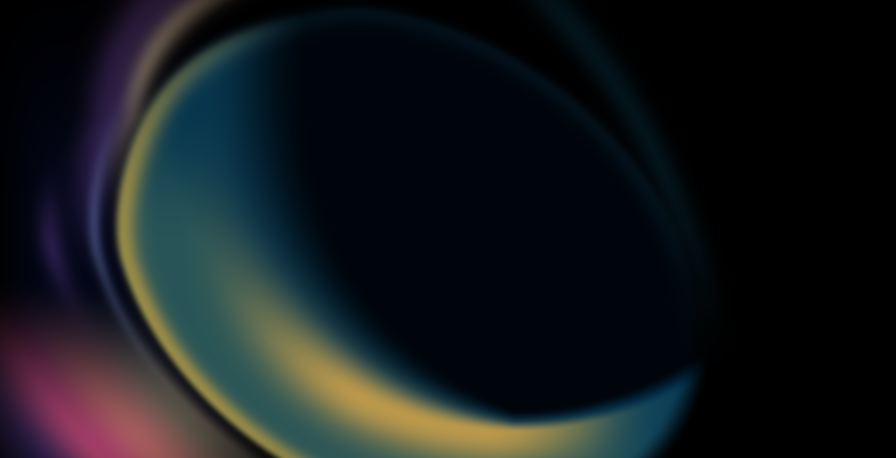
A WebGL 1 fragment shader for this background:

```glsl
precision highp float;
// A dark tilted lens with a glowing rim, lit from the lower left.
// An ellipse field shapes the rim and outer haze; an offset circle shapes
// the inner crescent. Soft bands of both fields are tinted and layered.

uniform vec2 u_resolution;

// Geometry, in units of canvas height
const vec2 LENS_CENTER = vec2(0.885, 0.426);
const vec2 LENS_AXIS = vec2(0.846, -0.533);
const vec2 LENS_RADII = vec2(0.684, 0.505);
const vec2 SHADE_CENTER = vec2(1.122, 0.834);
const float SHADE_RADIUS = 0.778;
const vec2 LIGHT_DIR = vec2(-0.94, -0.34);
const vec2 DENT_DIR = vec2(-0.75, 0.66);
const float DENT_DEPTH = 0.05;

// Palette
const vec3 VOID_BLUE = vec3(0.0, 0.02, 0.043);
const vec3 DEEP_BLUE = vec3(0.0, 0.19, 0.30);
const vec3 TEAL = vec3(0.16, 0.33, 0.34);
const vec3 GOLD = vec3(0.76, 0.61, 0.29);
const vec3 RIM_GOLD = vec3(0.64, 0.56, 0.27);
const vec3 RIM_COOL = vec3(0.015, 0.10, 0.135);
const vec3 OLIVE = vec3(0.47, 0.42, 0.29);
const vec3 SALMON = vec3(0.66, 0.36, 0.29);
const vec3 CRIMSON = vec3(0.62, 0.22, 0.31);
const vec3 PURPLE = vec3(0.21, 0.13, 0.28);
const vec3 NIGHT = vec3(0.008, 0.02, 0.085);

// Soft band of given half width around zero
float band(float x, float width) {
  float k = x / width;
  return exp(-k * k);
}

// Elliptic radius: 1 on the rim, pinched slightly at the upper left
float lensRadius(vec2 d) {
  vec2 perp = vec2(-LENS_AXIS.y, LENS_AXIS.x);
  vec2 q = vec2(dot(d, LENS_AXIS), dot(d, perp)) / LENS_RADII;
  float dent = smoothstep(0.75, 1.0, dot(d / max(length(d), 0.001), DENT_DIR));
  return length(q) + DENT_DEPTH * dent;
}

// Crescent of light between the rim and the inner shadow
vec3 crescent(vec2 p) {
  vec2 d = p - SHADE_CENTER;
  float dist = length(d);
  float side = max(0.0, -d.x / max(dist, 0.001));
  float fade = 0.05 + 0.28 * side;
  float offset = dist - SHADE_RADIUS;
  float t = offset / fade + 1.0;

  float low = 1.0 - smoothstep(0.45, 0.85, p.y);
  vec3 body = mix(VOID_BLUE, DEEP_BLUE, smoothstep(0.0, 0.7, t));
  body = mix(body, TEAL, smoothstep(0.5, 1.05, t) * low);

  float width = offset < 0.0 ? fade * 0.36 : 0.075;
  float along = smoothstep(0.38, 0.80, p.x) * (1.0 - smoothstep(1.05, 1.45, p.x));
  body = mix(body, GOLD, band(offset, width) * along * 0.95);
  float rightFade = smoothstep(1.25, 1.52, p.x);
  return mix(body, DEEP_BLUE * smoothstep(0.0, 1.0, t) + VOID_BLUE, rightFade * 0.8);
}

// Warm haze and wisps outside the rim
vec3 outerGlow(vec2 p, float r) {
  float left = 1.0 - smoothstep(0.25, 0.75, p.x);
  float edge = smoothstep(-0.05, 0.12, p.x);
  vec3 color = NIGHT * left * edge * (1.0 - smoothstep(0.5, 1.1, p.y));

  // Colours shift outward from olive through red to purple
  vec3 haze = mix(OLIVE, SALMON, smoothstep(1.10, 1.32, r));
  haze = mix(haze, CRIMSON, smoothstep(1.30, 1.48, r));
  haze = mix(haze, PURPLE, smoothstep(1.48, 1.72, r));
  float floorLight = 1.0 - smoothstep(0.02, 0.40, p.y);
  float reach = 1.0 - smoothstep(1.48, 1.95, r);
  color += haze * floorLight * reach * left * smoothstep(1.0, 1.09, r);

  // Upper left wisp with its purple fringe
  float lift = 0.45 * max(0.0, p.y - 0.745);
  float wisp = r - 1.04 - lift;
  float upper = smoothstep(0.50, 0.90, p.y) * left;
  color += OLIVE * 0.75 * band(wisp, 0.035) * upper;
  color += PURPLE * 0.75 * band(wisp - 0.07, 0.065) * smoothstep(0.35, 0.75, p.y) * left;

  // Thin strands beside the left flank
  float flank = band(p.y - 0.48, 0.20) * left;
  color += vec3(0.16, 0.19, 0.25) * band(r - 1.085, 0.025) * flank;
  color += PURPLE * 0.65 * band(r - 1.24, 0.045) * band(p.y - 0.46, 0.11) * left;

  // Faint blue veil drifting off the upper right
  float rise = max(0.0, p.y - 0.49) / 0.51;
  float veil = r - 1.04 - 0.25 * pow(rise, 1.5);
  float right = smoothstep(1.0, 1.25, p.x) * smoothstep(0.15, 0.65, p.y);
  return color + RIM_COOL * 0.75 * band(veil, 0.055) * right;
}

void main() {
  vec2 p = gl_FragCoord.xy / u_resolution.y;
  vec2 d = p - LENS_CENTER;
  float r = lensRadius(d);
  float facing = dot(d / max(length(d), 0.001), LIGHT_DIR);
  float lit = smoothstep(0.0, 1.0, facing);

  // Lens body over the outer haze
  float softness = mix(0.05, 0.022, lit);
  float inside = 1.0 - smoothstep(1.0 - softness, 1.0 + softness, r);
  vec3 color = mix(outerGlow(p, r), crescent(p), inside);

  // Rim: cool all around, gold where it faces the light
  float rimWidth = r < 0.985 ? 0.05 : 0.025;
  float rim = band(r - 0.985, rimWidth);
  color += RIM_COOL * 0.45 * rim * (1.0 - lit) * smoothstep(0.2, 0.6, p.y);
  color = mix(color, RIM_GOLD, rim * lit * 0.9);

  gl_FragColor = vec4(color, 1.0);
}
```
